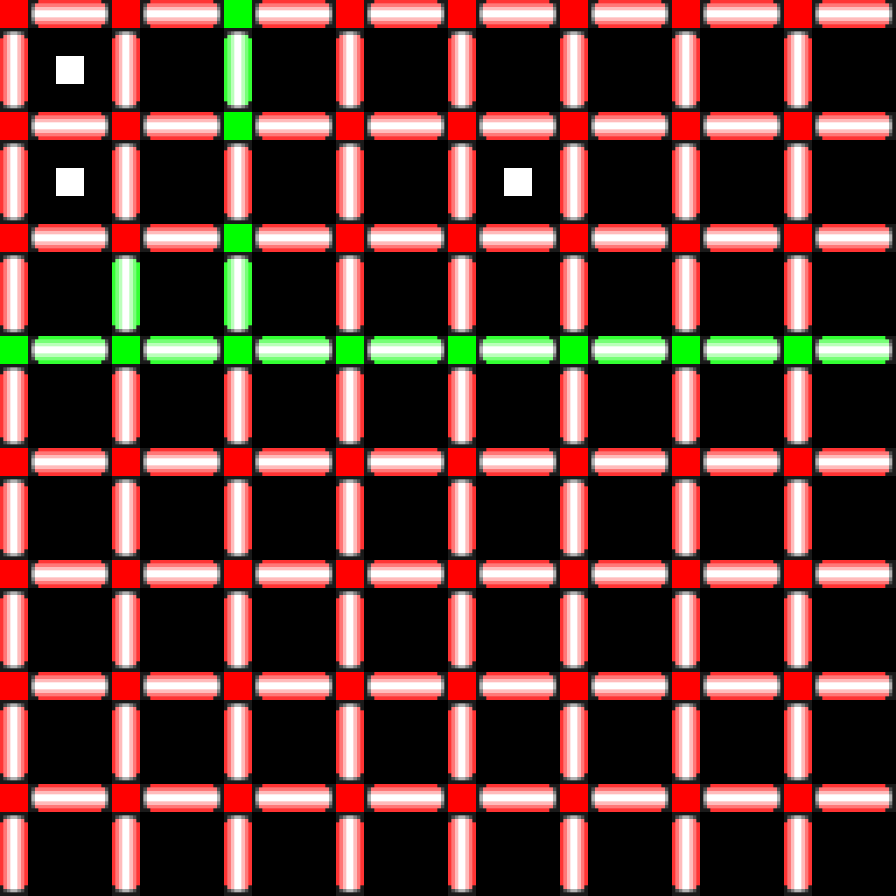
Reproduce this pattern procedurally as a WebGL 1 fragment shader.

```glsl
precision highp float;
// An 8 by 8 lattice of square nodes joined by glowing tubes on black, a few of them
// lit green, with white blocks inside some cells. Each cell is snapped to 32 by 32
// texels, shaded by distance to the tube edge, and averaged over each pixel.
uniform vec2 u_resolution;

// 1 when two whole-number cell indices agree
float same(vec2 a, vec2 b) {
  vec2 d = abs(a - b);
  return step(max(d.x, d.y), 0.5);
}

// Pure red, or pure green when lit
vec3 tint(float lit) {
  return mix(vec3(1.0, 0.0, 0.0), vec3(0.0, 1.0, 0.0), lit);
}

// Tube 24 texels long and 8 wide: white core, coloured rim, grey caps
vec3 tube(float along, float across, float lit) {
  float end = min(along, 23.0 - along);
  float depth = min(across, 7.0 - across);
  if (end < 0.5 || end + depth < 2.5 && depth < 0.5) return vec3(0.1);
  if (end < 1.5) return vec3(0.1 + 0.2 * depth);
  return mix(tint(lit), vec3(1.0), 0.2 + 0.267 * depth);
}

// Colour at a point in cell units, counted from the upper left
vec3 lattice(vec2 p) {
  vec2 cell = mod(floor(p), 8.0);
  vec2 texel = floor(fract(p) * 32.0);
  float litRow = same(vec2(cell.y), vec2(3.0));

  // Nodes: one full row, plus the column rising from it
  if (max(texel.x, texel.y) < 8.0) {
    float litColumn = same(vec2(cell.x), vec2(2.0)) * step(cell.y, 2.5);
    return tint(max(litRow, litColumn));
  }

  // Tubes along the rows, then down the columns
  if (texel.y < 8.0) return tube(texel.x - 8.0, texel.y, litRow);
  if (texel.x < 8.0) {
    float lit = same(cell, vec2(2.0, 0.0)) + same(cell, vec2(2.0)) + same(cell, vec2(1.0, 2.0));
    return tube(texel.y - 8.0, texel.x, lit);
  }

  // Blocks centred in the open part of three cells
  vec2 offset = abs(texel - 19.5);
  float block = step(max(offset.x, offset.y), 4.0);
  float filled = same(cell, vec2(0.0)) + same(cell, vec2(0.0, 1.0)) + same(cell, vec2(4.0, 1.0));
  return vec3(block * filled);
}

void main() {
  // Nine samples per pixel smooth the edges at any size
  vec3 color = vec3(0.0);
  for (int j = -1; j <= 1; j++) {
    for (int i = -1; i <= 1; i++) {
      vec2 uv = (gl_FragCoord.xy + vec2(float(i), float(j)) / 3.0) / u_resolution;
      color += lattice(8.0 * vec2(uv.x, 1.0 - uv.y));
    }
  }
  gl_FragColor = vec4(color / 9.0, 1.0);
}
```
